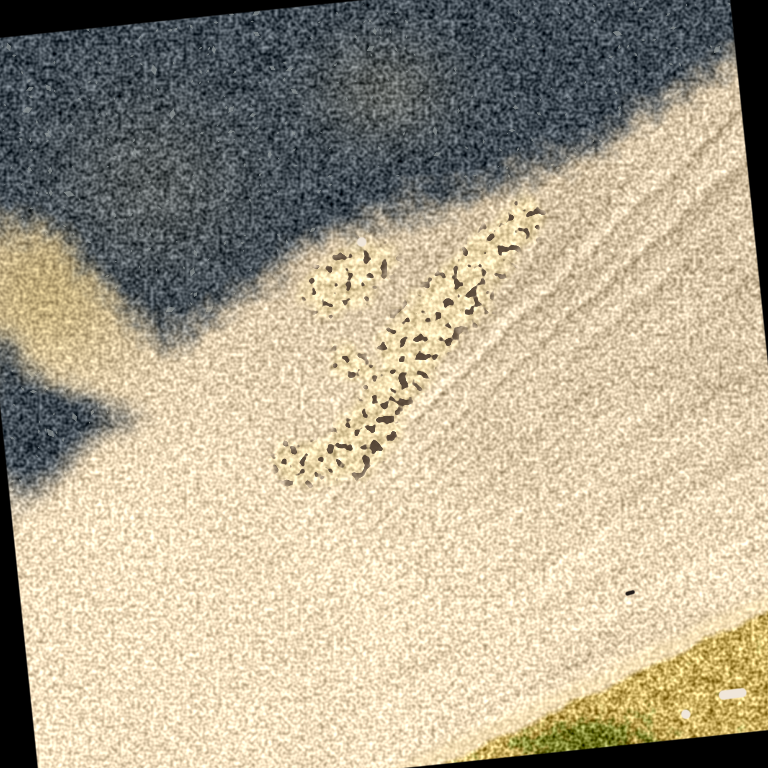
Give the GLSL for this texture, as a Shadertoy shader.

```glsl
// Sunlit sandy ground with tree shade, rubble, tyre tracks and a grass corner, in a tilted frame.

const vec2 TRACK_PIVOT = vec2(-0.435, -0.47);
const float FRAME_TILT = 0.1037;

vec2 hash2(vec2 cell) {
  vec3 q = fract(cell.xyx * vec3(0.1031, 0.1030, 0.0973));
  q += dot(q, q.yzx + 33.33);
  return fract((q.xx + q.yz) * q.zy);
}

float cornerSlope(vec2 cell, vec2 f, vec2 corner) {
  float a = 6.2832 * hash2(cell + corner).x;
  return dot(vec2(cos(a), sin(a)), f - corner);
}

float noise(vec2 p) {
  vec2 c = floor(p), f = p - c, w = f * f * (3.0 - 2.0 * f);
  float low = mix(cornerSlope(c, f, vec2(0, 0)), cornerSlope(c, f, vec2(1, 0)), w.x);
  float high = mix(cornerSlope(c, f, vec2(0, 1)), cornerSlope(c, f, vec2(1, 1)), w.x);
  return 1.4 * mix(low, high, w.y);
}

float fbm(vec2 p) {
  float sum = 0.0, amp = 0.55;
  for (int i = 0; i < 4; i++) {
    sum += amp * noise(p);
    p = mat2(1.6, 1.2, -1.2, 1.6) * p + 7.3;
    amp *= 0.55;
  }
  return sum;
}

float capsule(vec2 p, vec2 a, vec2 b, float r) {
  vec2 d = b - a;
  return length(p - a - d * clamp(dot(p - a, d) / dot(d, d), 0.0, 1.0)) - r;
}

// Soft oval, 1 at the centre
float blob(vec2 p, vec2 centre, vec2 size) {
  vec2 d = (p - centre) / size;
  return exp(-dot(d, d));
}

float ridge(float x, float width) {
  return exp(-x * x / (width * width));
}

// Angular chips, at most one per grid cell
float chips(vec2 p, float cells, float share, float aa) {
  vec2 c = floor(p * cells), r = hash2(c + 31.0), s = hash2(c + 77.0);
  vec2 d = fract(p * cells) - mix(vec2(0.3), vec2(0.7), r);
  float a = 6.2832 * s.x;
  d = abs(mat2(cos(a), sin(a), -sin(a), cos(a)) * d);
  float dist = d.x + d.y * 1.8 - mix(0.1, 0.28, s.y);
  return step(fract(r.x * 57.0 + s.y * 13.0), share) * (1.0 - smoothstep(-aa * cells, aa * cells, dist));
}

// Canopy shade with one hanging lobe, plus blots at the left
float treeShade(vec2 p) {
  float lobe = ridge(p.x - 0.215, p.x < 0.215 ? 0.11 : 0.16);
  float edge = 0.71 + 0.63 * pow(max(p.x - 0.45, 0.0), 1.6) - 0.145 * lobe;
  float wobble = 0.035 * fbm(p * 11.0) + 0.02 * fbm(p * 45.0);
  float blots = 1.1 * blob(p, vec2(0.03, 0.425), vec2(0.065, 0.075))
    + 0.75 * blob(p, vec2(0.115, 0.455), vec2(0.075, 0.04))
    + 0.65 * blob(p, vec2(0, 0.53), vec2(0.045, 0.055));
  return max(smoothstep(-0.035, 0.04, p.y - edge + wobble), smoothstep(0.15, 0.95, blots + 6.0 * wobble));
}

float rubbleDistance(vec2 p) {
  float d = capsule(p, vec2(0.38, 0.395), vec2(0.47, 0.41), 0.025);
  d = min(d, capsule(p, vec2(0.47, 0.42), vec2(0.53, 0.53), 0.035));
  d = min(d, capsule(p, vec2(0.53, 0.54), vec2(0.59, 0.61), 0.04));
  d = min(d, capsule(p, vec2(0.60, 0.63), vec2(0.68, 0.71), 0.026));
  d = min(d, capsule(p, vec2(0.43, 0.62), vec2(0.48, 0.66), 0.03));
  d = min(d, capsule(p, vec2(0.45, 0.53), vec2(0.50, 0.51), 0.018));
  return d + 0.022 * fbm(p * 24.0);
}

vec3 sunlitGround(vec2 p, float grain) {
  vec2 ray = p - TRACK_PIVOT;
  float angle = atan(ray.y, ray.x), reach = length(ray);
  float height = smoothstep(0.2, 0.75, p.y + 0.22 * (p.x - 0.5));
  vec3 col = mix(vec3(0.96, 0.88, 0.75), vec3(0.84, 0.765, 0.645), height);
  float streaks = noise(vec2(angle * 75.0, reach * 4.0)) + 0.6 * noise(vec2(angle * 190.0, reach * 7.0));
  col += 0.07 * streaks * smoothstep(0.25, 0.75, p.x) + 0.05 * fbm(p * 9.0);
  // Tyre marks: a bright crest beside a dark furrow
  for (float i = 0.0; i < 3.0; i++) {
    float across = angle - 0.757 + 0.027 * i + 0.003 * noise(vec2(reach * 25.0, i + 0.5));
    float fade = smoothstep(1.05, 1.25, reach) * (1.0 - 0.28 * i);
    col += fade * (0.09 * ridge(across - 0.005, 0.005) - 0.14 * ridge(across, 0.0028));
  }
  return col + 0.32 * grain;
}

// Crumbled patch, with pits gathered on the lower right rim
vec3 addRubble(vec3 ground, vec2 p, float grain) {
  float mask = 1.0 - smoothstep(-0.012, 0.015, rubbleDistance(p));
  float relief = fbm(p * 55.0) - fbm(p * 55.0 + vec2(0.3, -0.35));
  vec3 col = vec3(0.95, 0.87, 0.69) + 0.25 * (relief + grain);
  float rimDistance = min(capsule(p, vec2(0.48, 0.405), vec2(0.54, 0.52), 0.0), capsule(p, vec2(0.59, 0.54), vec2(0.615, 0.61), 0.0));
  float rim = 1.0 - smoothstep(0.004, 0.022, rimDistance);
  float pit = smoothstep(0.34, 0.54, noise(p * 85.0) + 0.3 * noise(p * 170.0) + 0.22 * rim + 0.05);
  return mix(ground, mix(col, vec3(0.25, 0.19, 0.15), 0.85 * pit), mask);
}

vec3 shadedGround(vec2 p, float grain, float aa) {
  float glow = blob(p, vec2(0.5, 0.88), vec2(0.09, 0.07)) + 0.7 * blob(p, vec2(0.2, 0.76), vec2(0.13, 0.12));
  vec3 col = vec3(0.25, 0.29, 0.325) + glow * vec3(0.13, 0.105, 0.06);
  col += 0.13 * fbm(p * 32.0) + 0.34 * grain;
  float flecks = max(chips(p, 38.0, 0.16, aa), chips(p, 90.0, 0.12, aa));
  return mix(col, vec3(0.56, 0.59, 0.59), 0.75 * flecks);
}

vec3 grassColour(vec2 p, float grain) {
  float tuft = fbm(p * 48.0);
  float green = smoothstep(0.2, 0.7, blob(p, vec2(0.77, 0.025), vec2(0.09, 0.04)) + 0.8 * tuft);
  return mix(vec3(0.80, 0.69, 0.38), vec3(0.43, 0.45, 0.12), green) + 0.3 * tuft + 0.45 * grain;
}

void mainImage(out vec4 fragColor, in vec2 fragCoord) {
  vec2 p = fragCoord / iResolution.xy;
  float aa = 1.0 / iResolution.y;
  float grain = 0.7 * noise(p * 235.0) + 0.45 * noise(p * 118.0 + 9.0);
  vec3 col = addRubble(sunlitGround(p, grain), p, grain);
  float leaf = capsule(p, vec2(0.817, 0.227), vec2(0.824, 0.229), 0.0025);
  col = mix(vec3(0.13, 0.11, 0.1), col, smoothstep(-aa, aa, leaf));
  // Shade, warmed where it thins out
  col *= mix(vec3(1), vec3(0.85, 0.83, 0.7), blob(p, vec2(0.06, 0.62), vec2(0.12)));
  col = mix(col, shadedGround(p, grain, aa), treeShade(p));
  // Grass corner with a pale verge
  float verge = p.y - 0.01 - 0.47 * (p.x - 0.586) + 0.008 * fbm(p * 30.0);
  col = mix(col, vec3(0.98, 0.89, 0.70) + 0.15 * grain, 0.65 * ridge(verge - 0.012, 0.014));
  col = mix(grassColour(p, grain), col, smoothstep(-0.006, 0.006, verge));
  // Pale stones
  float stones = min(capsule(p, vec2(0.942, 0.095), vec2(0.966, 0.098), 0.006), length(p - vec2(0.893, 0.07)) - 0.006);
  stones = min(stones, length(p - vec2(0.471, 0.685)) - 0.006);
  col = mix(vec3(0.94, 0.9, 0.85), col, smoothstep(-aa, aa, stones));
  // Black outside the tilted square
  float c = cos(FRAME_TILT), s = sin(FRAME_TILT);
  vec2 q = abs(mat2(c, -s, s, c) * (p - 0.5));
  col *= 1.0 - smoothstep(-aa, aa, max(q.x, q.y) - 0.5);
  fragColor = vec4(clamp(col, 0.0, 1.0), 1.0);
}
```
